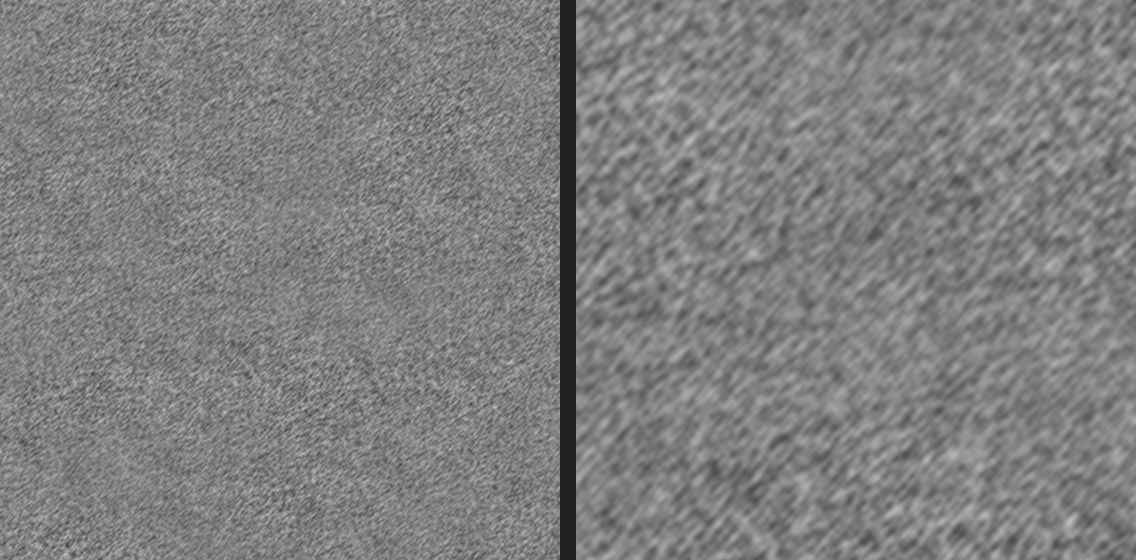
Left: the whole. Right: its middle third, enlarged.
Write a WebGL 1 fragment shader that draws this texture.

```glsl
precision highp float;
// Fine grey twill cloth: short slanted grains, steeper hair-thin streaks and
// faint cross threads, all stretched gradient noise laid along different angles.
// Long ribs, soft mottling and a faint crease vary the tone on a wider scale.

#define MEAN_GREY    0.503
#define GRAIN_ANGLE  0.58
#define STREAK_ANGLE 0.90
#define CROSS_ANGLE  -0.85
#define GRAIN_FREQ   vec2(88.0, 195.0)
#define STREAK_FREQ  vec2(78.0, 245.0)
#define CROSS_FREQ   vec2(105.0, 190.0)
#define RIB_FREQ     vec2(24.0, 88.0)
#define MOTTLE_FREQ  13.0
#define CONTRAST     1.0
#define CREASE_Y     0.473
#define CREASE_DEPTH 0.025

uniform vec2 u_resolution;

// Pseudo-random unit gradient of a lattice point.
vec2 latticeGradient(vec2 cell) {
  vec3 p = fract(cell.xyx * vec3(0.1031, 0.1030, 0.0973));
  p += dot(p, p.yzx + 33.33);
  float angle = 6.28318 * fract((p.x + p.y) * p.z);
  return vec2(cos(angle), sin(angle));
}

// Gradient noise, centred on zero.
float gradientNoise(vec2 p) {
  vec2 cell = floor(p);
  vec2 f = fract(p);
  vec2 fade = f * f * f * (f * (f * 6.0 - 15.0) + 10.0);
  vec2 e = vec2(1.0, 0.0);
  float a = dot(latticeGradient(cell), f);
  float b = dot(latticeGradient(cell + e.xy), f - e.xy);
  float c = dot(latticeGradient(cell + e.yx), f - e.yx);
  float d = dot(latticeGradient(cell + e.xx), f - e.xx);
  return mix(mix(a, b, fade.x), mix(c, d, fade.x), fade.y);
}

// Noise stretched along a direction; the seed shifts it to a fresh region.
float threads(vec2 p, float angle, vec2 freq, float seed) {
  float c = cos(angle);
  float s = sin(angle);
  vec2 along = vec2(c * p.x + s * p.y, c * p.y - s * p.x);
  return gradientNoise(along * freq + seed);
}

// Thin wavering horizontal fold, fading out towards the left.
float crease(vec2 p) {
  float wave = 0.012 * gradientNoise(vec2(p.x * 7.0, 3.7));
  float offset = (p.y - CREASE_Y - wave) / 0.006;
  return exp(-offset * offset) * smoothstep(0.22, 0.45, p.x);
}

void main() {
  vec2 uv = gl_FragCoord.xy / min(u_resolution.x, u_resolution.y);

  // Fine weave
  float weave = 0.175 * threads(uv, GRAIN_ANGLE, GRAIN_FREQ, 17.3);
  weave += 0.145 * threads(uv, STREAK_ANGLE, STREAK_FREQ, 391.7);
  weave += 0.100 * threads(uv, CROSS_ANGLE, CROSS_FREQ, 723.1);
  weave += 0.095 * threads(uv, GRAIN_ANGLE - 0.04, RIB_FREQ, 151.9);

  // Patches of stronger and weaker relief
  float relief = 1.0 + 0.45 * gradientNoise(uv * vec2(4.0, 7.0) + 61.4);

  // Broad tone
  float mottle = 0.05 * gradientNoise(uv * MOTTLE_FREQ + 211.6);
  float grey = MEAN_GREY + CONTRAST * (weave * relief + mottle);
  grey -= CREASE_DEPTH * crease(uv);

  gl_FragColor = vec4(vec3(clamp(grey, 0.0, 1.0)), 1.0);
}
```
